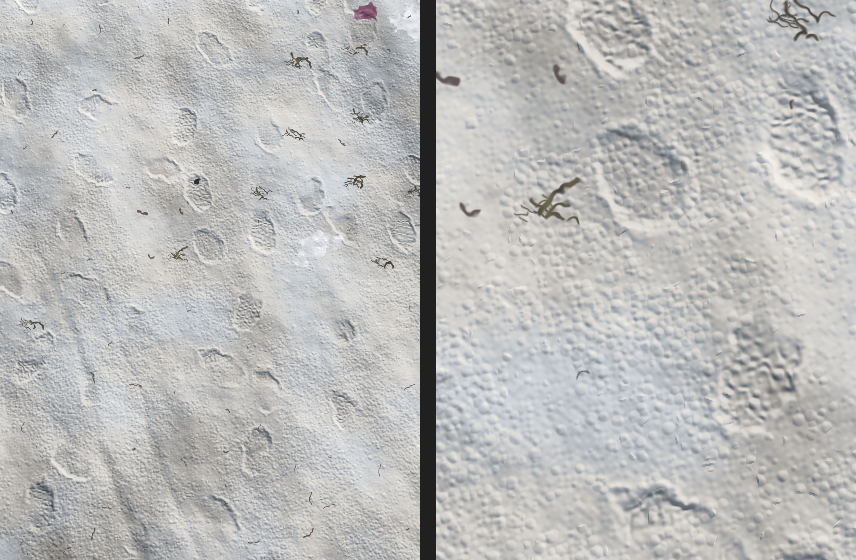
Left: the whole. Right: its middle third, enlarged.
Reproduce this texture procedurally as a WebGL 1 fragment shader.

```glsl
precision highp float;
// Pale trodden beach sand: crumbs, worn footprints and wheel ruts, with weed, twigs and
// scraps. A height field is lit by its change along the light; litter lies on top.
uniform vec2 u_resolution;

const vec2 LIGHT_STEP = vec2(0.00115, 0.0022);
const float NEAR_TONE = 0.665, FAR_TONE = 0.815, STAIN = 0.21;
const float CRUMB_HEIGHT = 0.24, PRINT_DEPTH = 0.8, RUT_DEPTH = 0.9;
const float CRUMB_CELL = 0.0088, PRINT_CELL = 0.19, TUFT_CELL = 0.16, TWIG_CELL = 0.095;
const float EDGE = 0.0013;
const vec3 SHADOW_TINT = vec3(-0.022, 0.0, 0.022);
const vec3 SUN_TINT = vec3(0.014, 0.002, -0.018);
const vec3 WEED_DARK = vec3(0.2, 0.18, 0.2);
const vec3 WEED_OLIVE = vec3(0.4, 0.37, 0.27);
const vec3 TWIG_BROWN = vec3(0.32, 0.27, 0.27);
const vec3 PLASTIC = vec3(0.87, 0.88, 0.9);
const vec3 WRAPPER = vec3(0.52, 0.36, 0.45);

float hash(vec2 p) {
  vec3 q = fract(p.xyx * 0.1031);
  q += dot(q, q.yzx + 33.33);
  return fract((q.x + q.y) * q.z);
}
vec2 hash2(vec2 p) { return vec2(hash(p), hash(p + 71.7)); }
float noise(vec2 p) {
  vec2 i = floor(p), f = fract(p);
  f = f * f * (3.0 - 2.0 * f);
  return mix(mix(hash(i), hash(i + vec2(1.0, 0.0)), f.x),
             mix(hash(i + vec2(0.0, 1.0)), hash(i + 1.0), f.x), f.y);
}
vec2 turn(vec2 p, float a) { return mat2(cos(a), -sin(a), sin(a), cos(a)) * p; }
float fbm(vec2 p) {
  float sum = 0.0, amp = 1.0;
  for (int i = 0; i < 4; i++) {
    sum += amp * noise(p);
    p = turn(p, 0.7) * 2.15 + 17.0;
    amp *= 0.64;
  }
  return sum;
}

// Round lumps of mixed size, crowded where the patch value is high
float crumbs(vec2 g, float patches) {
  float h = 0.0;
  vec2 q = turn(g, 0.5) / CRUMB_CELL;
  for (int k = 0; k < 9; k++) {
    vec2 id = floor(q) + vec2(mod(float(k), 3.0), floor(float(k) / 3.0)) - 1.0;
    vec2 d = q - id - hash2(id);
    float size = 0.25 + 0.45 * hash(id + 19.0);
    h = max(h, size * (1.0 - dot(d, d) / (size * size)) * step(hash(id + 5.0), patches));
  }
  return 1.5 * h;
}

// Sunken soles with a raised rim and, in some, a tread
float footprints(vec2 g) {
  float h = 0.0, ragged = noise(g * 45.0) + 0.6 * noise(g * 110.0) - 0.8;
  float wear = smoothstep(0.25, 0.65, noise(g * 17.0 + 9.0));
  for (int k = 0; k < 9; k++) {
    vec2 id = floor(g / PRINT_CELL) + vec2(mod(float(k), 3.0), floor(float(k) / 3.0)) - 1.0;
    vec2 rnd = hash2(id + 3.0);
    float kind = hash(id + 40.0);
    vec2 q = turn(g - (id + 0.1 + 0.8 * rnd) * PRINT_CELL, (rnd.x - 0.3) * 1.7);
    float d = length(q / vec2(0.034, 0.05 + 0.025 * rnd.y)) - 1.0 + 0.3 * ragged;
    float inside = smoothstep(0.08, -0.2, d);
    float tread = sin(q.y * 480.0 + 7.0 * ragged) * sin(q.x * 260.0 + 1.0);
    h += (0.4 * exp(-pow((d - 0.14) / 0.12, 2.0)) - inside
          + 0.22 * tread * inside * step(0.65, kind)) * step(0.35, kind) * wear;
  }
  return h;
}

// Ruts run steeply down to the right, in the near left part
float ruts(vec2 g) {
  float across = g.x + 0.4 * g.y - 0.35 + 0.04 * (noise(g * 7.0) - 0.5);
  float groove = exp(-pow(across / 0.017, 2.0)) + 0.6 * exp(-pow((across - 0.13) / 0.012, 2.0));
  float streaks = noise(vec2(across * 26.0, (g.y - 0.4 * g.x) * 4.0));
  float fade = smoothstep(1.0, 0.65, g.y) * (0.35 + 0.65 * noise(g * 9.0 + 5.0));
  return fade * (0.55 * streaks - groove);
}

float height(vec2 g) {
  vec2 slant = vec2(g.x + 0.4 * g.y, 0.5 * g.y);
  float patches = smoothstep(0.36, 0.72, 0.6 * noise(slant * 9.0) + 0.4 * noise(g * 31.0));
  float grit = crumbs(g, 0.1 + 0.8 * patches) + noise(turn(g, 0.9) * 225.0) * (0.6 + 0.5 * patches);
  return 1.1 * fbm(g * 6.0) + CRUMB_HEIGHT * grit + PRINT_DEPTH * footprints(g) + RUT_DEPTH * ruts(g);
}

// Coverage of one bent strand
float strand(vec2 p, float angle, float len, float width, float bend) {
  vec2 q = turn(p, angle);
  q.y += bend * (q.x * q.x / len - 0.3 * len) + 0.004 * (noise(p * 170.0) - 0.5);
  return smoothstep(EDGE, -EDGE, length(vec2(max(abs(q.x) - len, 0.0), q.y)) - width);
}
float tuft(vec2 p) {
  p.x += hash(vec2(floor(p.y / TUFT_CELL), 8.0)) * TUFT_CELL;
  vec2 id = floor(p / TUFT_CELL);
  vec2 center = (id + 0.32 + 0.36 * hash2(id + 11.0)) * TUFT_CELL;
  float cover = 0.0, chance = 0.05 + 0.65 * smoothstep(0.3, 0.85, center.x) * smoothstep(0.7, 0.95, center.y);
  for (int i = 0; i < 12; i++) {
    vec2 a = hash2(id * 13.0 + float(i) * 5.3), b = hash2(id * 7.0 + float(i) * 3.1 + 90.0);
    cover = max(cover, strand(p - center - (a - 0.5) * vec2(0.045, 0.022), (b.x - 0.6) * 1.9,
                              0.003 + 0.018 * a.y * b.y, 0.0006 + 0.003 * b.y * a.x, a.x - 0.5));
  }
  return cover * step(hash(id + 23.0), chance);
}
float twig(vec2 p) {
  vec2 id = floor(p / TWIG_CELL), a = hash2(id + 31.0), b = hash2(id + 57.0);
  return strand(p - (id + 0.2 + 0.6 * a) * TWIG_CELL, b.x * 6.28, 0.002 + 0.013 * b.y * b.y,
                0.0006 + 0.0016 * a.y, 0.5 * a.x - 0.25) * step(hash(id + 77.0), 0.36);
}
float scrap(vec2 p, vec2 center, vec2 size, float angle) {
  float ragged = noise(p * 50.0) + 0.6 * noise(p * 120.0) - 0.8;
  return smoothstep(0.08, -0.08, length(turn(p - center, angle) / size) - 1.0 + ragged);
}

void main() {
  vec2 p = gl_FragCoord.xy / u_resolution.x;
  float far = gl_FragCoord.y / u_resolution.y;
  vec2 g = vec2((p.x - 0.5) * (1.0 + 0.25 * p.y) + 0.5, p.y * (1.0 + 0.15 * p.y));

  // Lit sand with broad stains and shaded hollows
  float slope = height(g) - height(g + LIGHT_STEP);
  float tone = mix(NEAR_TONE, FAR_TONE, far) + clamp(slope * 0.85, -0.3, 0.2);
  tone += STAIN * (fbm(vec2(g.x + 0.4 * g.y, 0.7 * g.y) * 5.0 + 30.0) - 1.15);
  tone += 0.06 * (footprints(g) + ruts(g)) + 0.04 * (noise(p * 260.0) - 0.5);
  vec3 color = vec3(tone - 0.5 * max(tone - 0.81, 0.0));
  color += mix(SHADOW_TINT, SUN_TINT, smoothstep(-0.14, 0.12, slope + 0.3 * (noise(g * 8.0) - 0.5)));

  // Scraps and a burrow
  float fold = 0.16 * (noise(p * 85.0) - 0.5) + 0.4 * slope;
  color = mix(color, PLASTIC + fold, 0.9 * max(scrap(p, vec2(0.755, 0.745), vec2(0.06, 0.024), 0.45),
                                               scrap(p, vec2(0.985, 1.275), vec2(0.05, 0.03), -0.5)));
  color = mix(color, WRAPPER + fold, scrap(p, vec2(0.865, 1.3), vec2(0.028, 0.02), 0.2));
  color = mix(color, WEED_DARK, scrap(p, vec2(0.47, 0.9), vec2(0.012, 0.009), 0.0));

  // Weed and twigs
  color = mix(color, mix(WEED_DARK, WEED_OLIVE, noise(p * 130.0)), tuft(p) * 0.93);
  color = mix(color, TWIG_BROWN, twig(p) * 0.85);
  gl_FragColor = vec4(clamp(color, 0.0, 1.0), 1.0);
}
```
